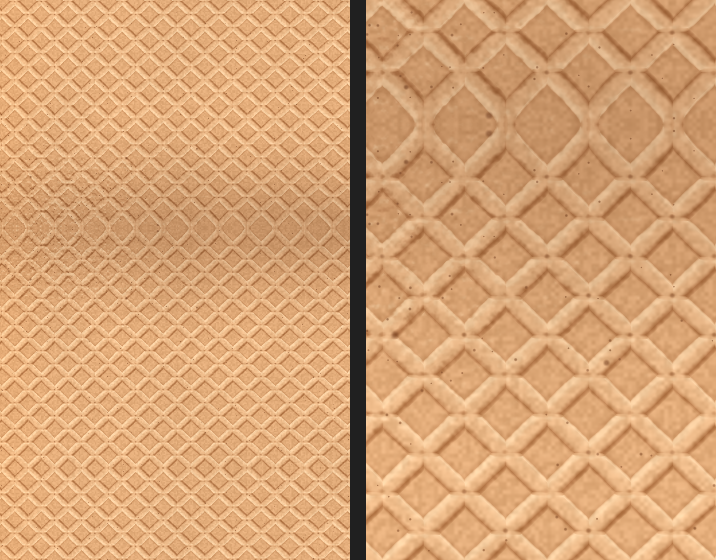
Left, the full canvas; right, a detail of the centre.
Reproduce this texture procedurally as a WebGL 1 fragment shader.

```glsl
precision highp float;

uniform vec2 u_resolution;

const vec3 FLOOR_COLOR = vec3(0.875, 0.665, 0.470);
const vec3 RIDGE_COLOR = vec3(0.910, 0.715, 0.525);
const vec3 LIGHT_COLOR = vec3(0.975, 0.825, 0.650);
const vec3 SHADE_COLOR = vec3(0.640, 0.395, 0.215);
const vec3 PIT_COLOR = vec3(0.500, 0.290, 0.160);

const float SEAM_Y = 0.948;
const float FOLD_SPAN = 0.685;
const float SEAM_BEND = 0.0145;
const float ROW_DENSITY = 13.42;
const float COLUMN_DENSITY = 12.6;
const float RIDGE_WIDTH = 0.172;

float hash(vec2 p) {
  return fract(sin(dot(p, vec2(127.1, 311.7))) * 43758.5453);
}

float noise(vec2 p) {
  vec2 cell = floor(p);
  vec2 f = fract(p);
  f = f * f * (3.0 - 2.0 * f);
  float low = mix(hash(cell), hash(cell + vec2(1.0, 0.0)), f.x);
  float high = mix(hash(cell + vec2(0.0, 1.0)), hash(cell + 1.0), f.x);
  return mix(low, high, f.y);
}

float fractalNoise(vec2 p) {
  float sum = 0.0;
  float amplitude = 0.5;
  for (int i = 0; i < 3; i++) {
    sum += amplitude * noise(p);
    p = p * 2.03 + 17.0;
    amplitude *= 0.5;
  }
  return sum / 0.875;
}

// Mirrors the sheet at the seam and again one span away from it
vec2 foldSheet(vec2 p) {
  float d = abs(p.y - SEAM_Y);
  return vec2(p.x, FOLD_SPAN - abs(FOLD_SPAN - d));
}

// Diagonal coordinates; columns widen to the right, rows bend at the seam
vec2 lattice(vec2 p) {
  float column = 13.3 * p.x - 0.65 * p.x * p.x + 0.44;
  float bent = sqrt(p.y * p.y + SEAM_BEND * SEAM_BEND) - SEAM_BEND;
  float row = bent * ROW_DENSITY;
  return vec2(column + row, column - row);
}

// Distance to both ridge families, kept even where the rows bend
vec2 ridgeDistance(vec2 p) {
  float rowSlope = ROW_DENSITY * p.y / sqrt(p.y * p.y + SEAM_BEND * SEAM_BEND);
  float density = length(vec2(COLUMN_DENSITY, rowSlope));
  float straight = length(vec2(COLUMN_DENSITY, ROW_DENSITY));
  return abs(fract(lattice(p)) - 0.5) * straight / density;
}

// Crumbly patch beside the seam, on the left
float wearAmount(vec2 p) {
  vec2 q = (p - vec2(0.18, 0.07)) / vec2(0.30, 0.19);
  return exp(-dot(q, q));
}

// Rounded ridge segments, tapered and dented where they cross
float surfaceHeight(vec2 p, float wear) {
  vec2 t = ridgeDistance(p);
  vec2 taper = mix(vec2(0.84), vec2(1.0), smoothstep(0.0, 0.25, t.yx));
  vec2 width = taper * (RIDGE_WIDTH + 0.03 * (noise(p * 45.0) - 0.5));
  vec2 bump = pow(max(1.0 - t * t / (width * width), 0.0), vec2(0.7));
  float dent = 0.6 * exp(-dot(t, t) / 0.005);
  float crumbs = fractalNoise(p * 120.0) - 0.5;
  return max(bump.x, bump.y) - dent + crumbs * (0.26 + 1.0 * wear);
}

// Soft darkening in the creases along both sides of a ridge
float creaseShade(vec2 p) {
  vec2 t = ridgeDistance(p);
  float fromEdge = abs(min(t.x, t.y) - RIDGE_WIDTH);
  return smoothstep(0.09, 0.0, fromEdge);
}

float scatteredPits(vec2 p, float density, float chance) {
  vec2 cell = floor(p * density);
  vec2 center = 0.3 + 0.4 * vec2(hash(cell + 3.1), hash(cell + 8.7));
  float radius = mix(0.10, 0.22, hash(cell + 5.3));
  float dist = length(fract(p * density) - center);
  return step(1.0 - chance, hash(cell)) * smoothstep(radius, radius * 0.2, dist);
}

// Broad dimming around the seam and a warm glow at the left edge
vec3 toneAt(vec2 p) {
  float dim = exp(-p.y * p.y / 0.035) * (0.75 + 0.25 * smoothstep(0.0, 0.6, p.x));
  float glow = smoothstep(0.2, 0.0, p.x);
  vec3 tone = mix(vec3(1.02), vec3(0.895, 0.87, 0.855), dim);
  return tone + 0.045 * (fractalNoise(p * 6.0) - 0.5) + glow * vec3(0.025, 0.012, -0.01);
}

void main() {
  vec2 p = foldSheet(gl_FragCoord.xy / u_resolution.x);
  float wear = wearAmount(p);
  float height = surfaceHeight(p, wear);
  float slope = height - surfaceHeight(p - vec2(0.0012, 0.0045), wear);

  // Relief shading
  vec3 color = mix(FLOOR_COLOR, RIDGE_COLOR, smoothstep(0.1, 0.8, height));
  color = mix(color, SHADE_COLOR, 0.2 * creaseShade(p));
  color = mix(color, LIGHT_COLOR, 0.85 * smoothstep(0.0, 0.6, slope));
  color = mix(color, SHADE_COLOR, 0.72 * smoothstep(0.05, 0.85, -slope));

  // Baked pores and fine grain
  float pits = 0.4 * smoothstep(0.06, 0.01, length(ridgeDistance(p)));
  pits *= smoothstep(0.3, 0.9, hash(floor(lattice(p)))) * smoothstep(0.02, 0.05, p.y);
  pits = max(pits, 0.55 * scatteredPits(p, 100.0, 0.04 + 0.14 * wear));
  pits = max(pits, 0.6 * scatteredPits(p + 0.37, 36.0, 0.008));
  color = mix(color, PIT_COLOR, pits);
  color += 0.09 * (noise(p * 260.0) - 0.5);

  gl_FragColor = vec4(color * toneAt(p), 1.0);
}
```
